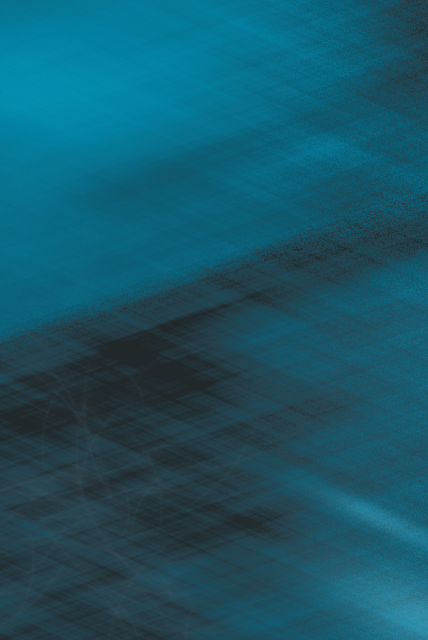
Give the GLSL for this background, as a Shadertoy shader.

```glsl
// Brushed teal haze above a slanted, smoky dark field with a cyan glow at right.
// Soft rotated blobs build one tone value, layered sines add crossing brush
// streaks, hashed rings add wisps, and a colour ramp turns tone into colour.

const vec3 CHARCOAL = vec3(0.125, 0.155, 0.165);
const vec3 SLATE = vec3(0.14, 0.25, 0.29);
const vec3 DEEP_TEAL = vec3(0.09, 0.31, 0.38);
const vec3 TEAL = vec3(0.04, 0.37, 0.46);
const vec3 OCEAN = vec3(0.03, 0.44, 0.55);
const vec3 CYAN = vec3(0.01, 0.50, 0.63);
const vec3 BRIGHT_CYAN = vec3(0.01, 0.56, 0.69);
const vec3 WISP = vec3(0.25, 0.36, 0.42);
const float RISE = 0.33;
const float FALL = -0.42;

float hash(vec2 p) {
    vec3 q = fract(vec3(p.xyx) * 0.1031);
    q += dot(q, q.yzx + 33.33);
    return fract((q.x + q.y) * q.z);
}

// Coordinates along and across a direction
vec2 turn(vec2 p, float angle) {
    vec2 axis = vec2(cos(angle), sin(angle));
    return vec2(dot(p, axis), dot(p, vec2(-axis.y, axis.x)));
}

float blob(vec2 p, vec2 centre, vec2 radii, float angle) {
    vec2 q = turn(p - centre, angle) / radii;
    return exp(-dot(q, q));
}

// Fine brush lines running along the given angle
float streaks(vec2 p, float angle, float frequency) {
    vec2 q = turn(p, angle);
    float sum = 0.0, weight = 0.5;
    for (int i = 0; i < 7; i++) {
        float k = float(i);
        float bend = 1.5 * sin(q.x * (5.0 + k) + k * 1.7);
        float fade = sin(q.x * (4.0 + 1.6 * k) + q.y * frequency * 0.37 + k * 2.3);
        sum += weight * sin(q.y * frequency + bend + k * 4.1) * fade;
        frequency *= 1.73;
        weight *= 0.88;
    }
    return sum;
}

// Thin partial rings scattered over a rectangle
float wisps(vec2 p, vec2 corner, vec2 size, float seed) {
    float sum = 0.0;
    for (int i = 0; i < 64; i++) {
        float k = float(i) + seed;
        vec2 centre = corner + size * vec2(hash(vec2(k, 1.3)), hash(vec2(k, 7.9)));
        vec2 q = turn(p - centre, 6.28 * hash(vec2(k, 3.1)));
        float radius = mix(0.03, 0.16, hash(vec2(k, 5.7)));
        float gap = abs(length(q * vec2(1.0, 0.75)) - radius);
        float arc = pow(max(0.0, q.x / (length(q) + 0.001)), 2.5);
        sum += arc * (0.65 * exp(-gap / 0.0018) + 0.25 * exp(-gap / 0.012));
    }
    return sum;
}

float upperTone(vec2 p) {
    float t = 3.05;
    t += 2.7 * blob(p, vec2(0.02, 0.86), vec2(0.28, 0.11), -0.15);
    t += 1.5 * blob(p, vec2(0.27, 0.98), vec2(0.28, 0.14), -0.30);
    t += 0.8 * blob(p, vec2(0.03, 0.65), vec2(0.13, 0.10), 0.0);
    t += 0.7 * blob(p, vec2(0.56, 0.75), vec2(0.18, 0.03), -0.2);
    t -= 0.8 * blob(p, vec2(0.27, 0.73), vec2(0.17, 0.04), RISE);
    t -= 0.7 * blob(p, vec2(0.53, 0.83), vec2(0.20, 0.03), RISE);
    t -= 2.1 * blob(p, vec2(0.68, 0.95), vec2(0.11, 0.16), -0.3);
    t -= 1.2 * blob(p, vec2(0.55, 0.69), vec2(0.10, 0.04), RISE);
    return t;
}

float lowerTone(vec2 p, float edge) {
    float t = 0.55 + 2.35 * smoothstep(0.25, 0.68, p.x);
    t += 1.0 * blob(p, vec2(0.66, 0.02), vec2(0.20, 0.10), FALL);
    t += 1.0 * blob(p, vec2(0.58, 0.20), vec2(0.15, 0.02), FALL);
    t += 0.6 * blob(p, vec2(0.66, 0.53), vec2(0.10, 0.04), FALL);
    t += 0.8 * blob(p, vec2(0.42, 0.45), vec2(0.12, 0.06), FALL);
    t += 0.9 * blob(p, vec2(0.35, 0.04), vec2(0.15, 0.05), FALL);
    t += 0.5 * blob(p, vec2(0.03, 0.12), vec2(0.12, 0.12), 0.0);
    t -= 0.9 * blob(p, vec2(0.42, 0.18), vec2(0.07, 0.03), 0.0);
    t -= 0.8 * blob(p, vec2(0.50, 0.37), vec2(0.10, 0.05), RISE);
    t -= 0.7 * blob(p, vec2(0.60, 0.27), vec2(0.18, 0.025), RISE);
    t = mix(t, 1.25, smoothstep(-0.14, -0.05, edge));
    t -= 0.45 * exp(-pow((edge + 0.07) / 0.010, 2.0));
    return t - 0.8 * blob(p, vec2(0.20, 0.42), vec2(0.17, 0.07), 0.1);
}

vec3 ramp(float t) {
    vec3 c = mix(CHARCOAL, SLATE, clamp(t, 0.0, 1.0));
    c = mix(c, DEEP_TEAL, clamp(t - 1.0, 0.0, 1.0));
    c = mix(c, TEAL, clamp(t - 2.0, 0.0, 1.0));
    c = mix(c, OCEAN, clamp(t - 3.0, 0.0, 1.0));
    c = mix(c, CYAN, clamp(t - 4.0, 0.0, 1.0));
    return mix(c, BRIGHT_CYAN, clamp(t - 5.0, 0.0, 1.0));
}

void mainImage(out vec4 fragColor, in vec2 fragCoord) {
    vec2 p = fragCoord / iResolution.xy * vec2(0.667, 1.0);
    float rising = streaks(p, RISE, 42.0);
    float falling = streaks(p, FALL, 47.0);

    // Slanted border between haze and smoke
    float edge = p.y - 0.466 - 0.337 * p.x + 0.005 * rising;
    float above = smoothstep(-0.022, 0.032, edge);
    float tone = mix(lowerTone(p, edge), upperTone(p), above);

    // Crossing brush strokes, calmer at upper left
    float rough = mix(0.40, 0.12 + 0.25 * smoothstep(0.1, 0.6, p.x), above);
    tone += rough * (rising + falling);

    // Grain on the right and along the border
    float grain = hash(floor(p * 560.0)) - 0.5;
    float grainy = smoothstep(0.3, 0.67, p.x) + exp(-pow(edge / 0.025, 2.0));
    tone += grain * (0.15 + 0.95 * grainy);

    // Pale smoke wisps and a greyer veil at lower right
    vec3 color = ramp(tone);
    float smoke = wisps(p, vec2(-0.08, -0.03), vec2(0.42, 0.42), 2.0);
    float haze = wisps(p, vec2(-0.05, 0.56), vec2(0.35, 0.16), 91.0);
    float veil = 0.22 * smoothstep(0.3, 0.6, p.x) * smoothstep(-0.05, -0.2, edge);
    color = mix(color, WISP, (1.0 - above) * min(0.22 * smoke, 0.6));
    color = mix(color, WISP, veil);
    color += above * 0.014 * haze * OCEAN;
    color += 0.12 * blob(p, vec2(0.67, 0.03), vec2(0.15, 0.05), FALL);
    color += 0.08 * blob(p, vec2(0.59, 0.19), vec2(0.10, 0.015), FALL);
    fragColor = vec4(clamp(color, 0.0, 1.0), 1.0);
}
```
